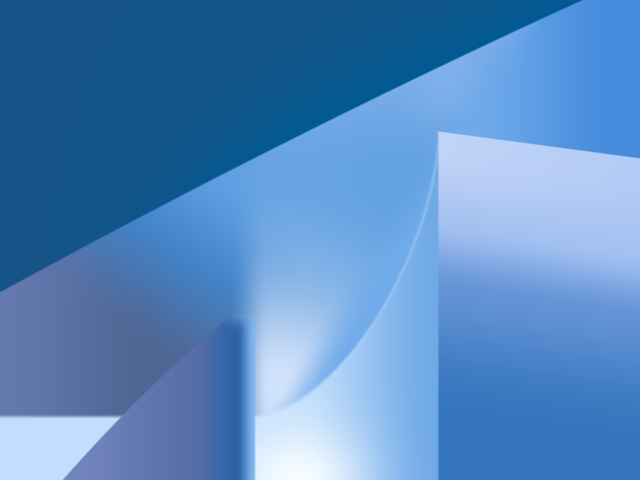
Reproduce this background procedurally as a WebGL 1 fragment shader.

```glsl
precision highp float;
// Abstract blue architecture: a dark ceiling, a curved vault, a lit column and a recessed wall.
uniform vec2 u_resolution;

// Antialiased coverage of the region where d is positive
float cover(float d, float soft) {
  return smoothstep(-soft, soft, d);
}

// Soft elliptical pool of light
float glow(vec2 p, vec2 center, vec2 radius) {
  vec2 q = (p - center) / radius;
  return exp(-dot(q, q));
}

// Height of the sloping ceiling edge
float ceilingEdge(float x) {
  return 0.391 + (0.73 - 0.067 * x) * x;
}

// Positive outside the arc that joins the vault to the column
float arcDistance(vec2 p) {
  vec2 q = max((p - vec2(0.40, 0.726)) * vec2(1.0, -1.0) / vec2(0.286, 0.594), 0.0);
  float r = pow(pow(q.x, 1.65) + pow(q.y, 1.65), 1.0 / 1.65);
  return (r - 1.0) * 0.32;
}

// Positive inside the left pillar: sloping shoulder with a rounded cap
float pillarDistance(vec2 p) {
  float d = p.x - 0.098;
  float shoulder = (1.512 - 0.79 * d) * d;
  float corner = max(p.x - 0.378, 0.0) / 0.02;
  float cap = 0.346 - 0.012 * corner * corner;
  float h = clamp(0.5 + (cap - shoulder) / 0.024, 0.0, 1.0);
  float top = mix(cap, shoulder, h) - 0.012 * h * (1.0 - h);
  return min((top - p.y) * 0.65, 0.3985 - p.x);
}

vec3 ceilingColor(vec2 p, float height) {
  float nearEdge = exp(-height / 0.13) * smoothstep(0.05, 0.5, p.x);
  return mix(vec3(0.085, 0.33, 0.53), vec3(0.0, 0.35, 0.58), nearEdge);
}

vec3 vaultColor(vec2 p, float depth) {
  // Slate shadow turning to azure across the slope
  float s = dot(p - vec2(0.26, 0.42), vec2(0.67, 0.74));
  vec3 slate = mix(vec3(0.39, 0.47, 0.68), vec3(0.31, 0.40, 0.58), smoothstep(0.0, 0.24, p.x));
  vec3 col = mix(slate, vec3(0.26, 0.51, 0.78), smoothstep(-0.14, 0.08, s));
  col = mix(col, vec3(0.37, 0.62, 0.88), smoothstep(0.02, 0.23, s));

  // Light reflected below the ceiling and rising from the column
  float rim = exp(-depth / 0.09) * smoothstep(0.28, 0.65, p.x);
  col = mix(col, vec3(0.56, 0.73, 0.94), 0.5 * rim);
  float rising = glow(p, vec2(0.44, 0.19), vec2(0.17, 0.25));
  col = mix(col, vec3(0.82, 0.89, 0.99), rising * smoothstep(0.355, 0.42, p.x));

  // Crease fanning out to the deeper blue on the right
  col = mix(col, vec3(0.53, 0.71, 0.94), 0.6 * glow(p, vec2(0.70, 0.82), vec2(0.07, 0.11)));
  float fan = p.x - 0.686 - 0.45 * (p.y - 0.726);
  vec3 right = mix(vec3(0.44, 0.67, 0.92), vec3(0.27, 0.54, 0.86), smoothstep(0.72, 0.98, p.x));
  return mix(col, right, smoothstep(-0.01, 0.07, fan));
}

vec3 columnColor(vec2 p) {
  vec3 col = mix(vec3(0.76, 0.87, 0.99), vec3(0.43, 0.66, 0.90), smoothstep(0.45, 0.70, p.x));
  return mix(col, vec3(0.97, 0.99, 1.0), glow(p, vec2(0.465, -0.01), vec2(0.10, 0.12)));
}

vec3 wallColor(vec2 p) {
  float x = (p.x - 0.685) / 0.315;
  float level = p.y + 0.06 * x;
  vec3 upper = mix(vec3(0.60, 0.73, 0.93), vec3(0.76, 0.83, 0.97), smoothstep(0.46, 0.70, level));
  upper = mix(upper, vec3(0.64, 0.76, 0.95), 0.5 * x);
  vec3 lower = mix(vec3(0.21, 0.46, 0.74), vec3(0.41, 0.59, 0.85), smoothstep(0.14, 0.46, level));
  return mix(lower, upper, smoothstep(0.40, 0.53, level));
}

vec3 pillarColor(vec2 p) {
  vec3 col = mix(vec3(0.45, 0.52, 0.74), vec3(0.34, 0.43, 0.65), smoothstep(0.10, 0.32, p.x));
  col = mix(col, vec3(0.17, 0.39, 0.66), smoothstep(0.30, 0.372, p.x));
  col = mix(col, vec3(0.50, 0.71, 0.93), smoothstep(0.370, 0.398, p.x));
  return mix(col, vec3(0.50, 0.66, 0.87), 0.6 * glow(p, vec2(0.378, 0.345), vec2(0.025, 0.02)));
}

void main() {
  vec2 p = gl_FragCoord.xy / u_resolution;
  float soft = 1.0 / u_resolution.y;
  float ceilingHeight = p.y - ceilingEdge(p.x);

  // Vault, then the column face with its pale rim
  vec3 col = vaultColor(p, max(-ceilingHeight, 0.0));
  float arc = arcDistance(p);
  float beforeWall = cover(0.685 - p.x, soft);
  float belowTop = cover(0.726 - p.y, soft);
  col = mix(col, columnColor(p), cover(arc, soft * 1.5) * beforeWall * belowTop);
  float rim = exp(-arc * arc / 0.000008) * beforeWall * belowTop * step(0.398, p.x);
  col = mix(col, vec3(0.78, 0.89, 1.0), 0.3 * rim);

  // Recessed wall, pillar and ceiling
  float wallTop = 0.726 - 0.178 * (p.x - 0.686);
  float wall = min(wallTop - p.y, p.x - 0.685);
  col = mix(col, wallColor(p), cover(wall, soft));
  col = mix(col, pillarColor(p), cover(pillarDistance(p), soft));
  col = mix(col, ceilingColor(p, max(ceilingHeight, 0.0)), cover(ceilingHeight, soft * 1.3));

  gl_FragColor = vec4(col, 1.0);
}
```
